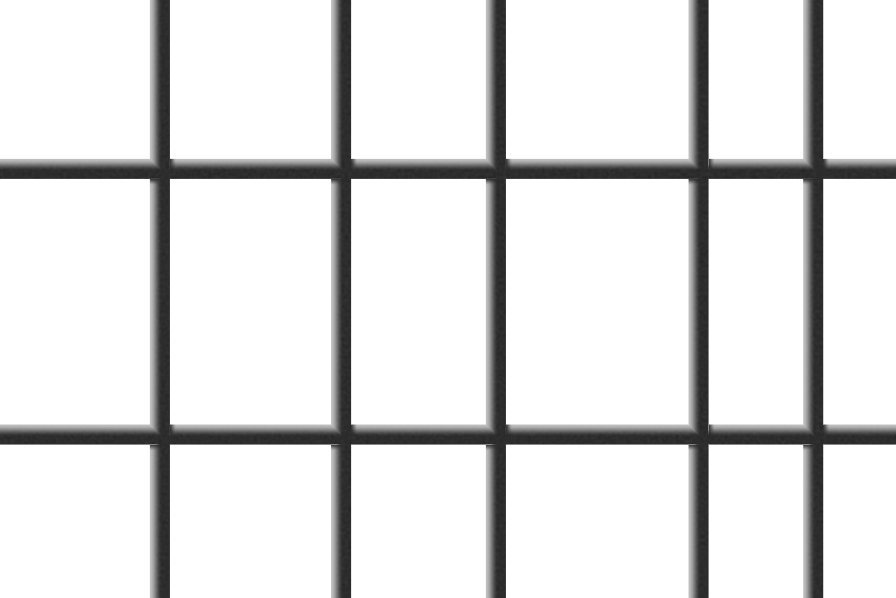
A WebGL 1 fragment shader for this pattern:

```glsl
precision highp float;
// Dark bevelled lattice on white: five unevenly spaced uprights and two level bars.

uniform vec2 u_resolution;

const float BAR_WIDTH = 0.0335;   // all lengths are fractions of the canvas height
const float ROW_PITCH = 0.4443;
const float TOP_ROW = 0.7344;
const float FIRST_UPRIGHT = 0.2506;
const float FAR_AWAY = 10.0;
const float DARK_TONE = 0.174;
const float LIT_TONE = 0.75;

vec2 hashGradient(vec2 cell) {
  vec2 s = vec2(dot(cell, vec2(127.1, 311.7)), dot(cell, vec2(269.5, 183.3)));
  return fract(sin(s) * 43758.5) * 2.0 - 1.0;
}

float gradientNoise(vec2 p) {
  vec2 i = floor(p);
  vec2 f = fract(p);
  vec2 w = f * f * (3.0 - 2.0 * f);
  float a = dot(hashGradient(i), f);
  float b = dot(hashGradient(i + vec2(1.0, 0.0)), f - vec2(1.0, 0.0));
  float c = dot(hashGradient(i + vec2(0.0, 1.0)), f - vec2(0.0, 1.0));
  float d = dot(hashGradient(i + vec2(1.0, 1.0)), f - vec2(1.0, 1.0));
  return mix(mix(a, b, w.x), mix(c, d, w.x), w.y);
}

// Distance right of the lit edge of the closest upright to the left.
float uprightOffset(float x, float soft) {
  vec4 gaps = vec4(0.3031, 0.2588, 0.3389, 0.1918);
  float edge = FIRST_UPRIGHT;
  float offset = FAR_AWAY;
  for (int i = 0; i < 5; i++) {
    if (x > edge - soft) offset = x - edge;
    if (i < 4) edge += gaps[i];
  }
  return offset;
}

// Distance below the lit edge of the closest level bar above.
float rowOffset(float y, float soft) {
  return mod(TOP_ROW - y + soft, ROW_PITCH) - soft;
}

float barMask(float offset, float soft) {
  return smoothstep(-soft, soft, offset)
       * (1.0 - smoothstep(BAR_WIDTH - soft, BAR_WIDTH + soft, offset));
}

// Bright along the lit edge, falling to dark before the far edge.
float bevelLight(float offset) {
  return 1.0 - smoothstep(0.0, 0.6, offset / BAR_WIDTH);
}

// Shade cast just past the far edge of a crossing bar.
float crossingFade(float offset) {
  float past = offset - BAR_WIDTH;
  return past < 0.0 ? 1.0 : smoothstep(-0.002, 0.011, past);
}

void main() {
  vec2 p = gl_FragCoord.xy / u_resolution.y;
  float soft = 0.6 / u_resolution.y;

  float across = uprightOffset(p.x, soft);
  float down = rowOffset(p.y, soft);
  float upright = barMask(across, soft);
  float row = barMask(down, soft);

  // Bars meet at their darker value
  float grain = 0.045 * gradientNoise(p * 170.0);
  float uprightLight = bevelLight(across) * crossingFade(down);
  float rowLight = bevelLight(down) * crossingFade(across);
  float uprightTone = mix(DARK_TONE + grain, LIT_TONE, uprightLight);
  float rowTone = mix(DARK_TONE + grain, LIT_TONE, rowLight);

  float tone = min(mix(1.0, uprightTone, upright), mix(1.0, rowTone, row));
  gl_FragColor = vec4(vec3(tone), 1.0);
}
```
